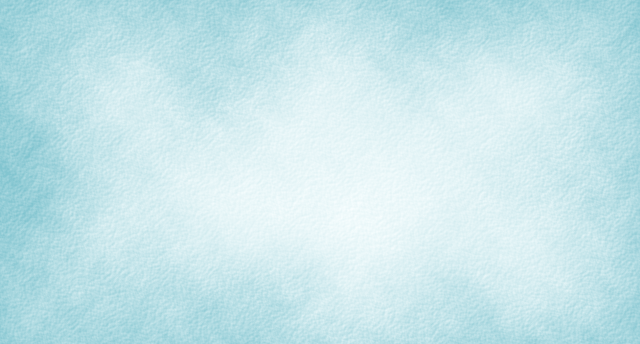
Write a WebGL 2 fragment shader that draws this texture.

```glsl
#version 300 es
precision highp float;
// Pale aqua handmade paper: bright cloudy middle, mottled teal rim, embossed grain.
uniform vec2 u_resolution;
out vec4 outColor;

vec2 hash2(vec2 p) {
    vec3 q = fract(p.xyx * vec3(0.1031, 0.1030, 0.0973));
    q += dot(q, q.yzx + 33.33);
    return fract((q.xx + q.yz) * q.zy);
}

// Cellular noise: distance to the nearest scattered point.
float cells(vec2 p) {
    vec2 cell = floor(p), f = fract(p);
    float nearest = 2.0;
    for (int y = -1; y <= 1; y++)
    for (int x = -1; x <= 1; x++) {
        vec2 o = vec2(x, y);
        vec2 d = o + hash2(cell + o + 50.0) - f;
        nearest = min(nearest, dot(d, d));
    }
    return sqrt(nearest);
}

// Layered, warped sines for soft mottling, roughly -1 to 1.
float mottle(vec2 p) {
    float sum = 0.0, amp = 0.5;
    for (int i = 0; i < 6; i++) {
        p += 0.7 * sin(p.yx * 1.3 + float(i) * 1.7);
        sum += amp * sin(p.x + 0.6) * cos(p.y - 0.4);
        p = mat2(1.44, 1.08, -1.08, 1.44) * p + 2.3;
        amp *= 0.62;
    }
    return sum;
}

// Soft elliptical patch.
float patchAt(vec2 uv, vec2 center, vec2 radii) {
    vec2 d = (uv - center) / radii;
    return exp(-dot(d, d));
}

float paperHeight(vec2 p) {
    vec2 q = p + 0.006 * sin(p.yx * 47.0);
    return 0.9 * cells(q * vec2(62.0, 74.0)) + 0.75 * cells(q.yx * 125.0 + 9.0);
}

void main() {
    vec2 uv = gl_FragCoord.xy / u_resolution;
    vec2 p = gl_FragCoord.xy / u_resolution.y;
    float clouds = mottle(p * 7.0);
    float flecks = mottle(p * 31.0 + 4.0);
    vec2 w = uv + 0.022 * vec2(clouds, mottle(p * 6.0 + 11.0));

    // Broad light in the middle.
    float tone = 0.30 + 0.52 * patchAt(w, vec2(0.53, 0.46), vec2(0.40, 0.48));
    tone += 0.12 * patchAt(w, vec2(0.55, 0.30), vec2(0.08, 0.16));
    tone += 0.16 * patchAt(w, vec2(0.35, 0.38), vec2(0.13, 0.17));
    tone += 0.10 * patchAt(w, vec2(0.65, 0.46), vec2(0.12, 0.22));
    tone += 0.12 * patchAt(w, vec2(0.53, 0.83), vec2(0.07, 0.14));
    tone += 0.10 * patchAt(w, vec2(0.47, 0.66), vec2(0.12, 0.12));
    tone += 0.26 * patchAt(w, vec2(0.82, 0.73), vec2(0.13, 0.18));
    tone += 0.24 * patchAt(w, vec2(0.20, 0.73), vec2(0.10, 0.18));
    tone += 0.23 * patchAt(w, vec2(0.84, 0.24), vec2(0.13, 0.20));
    tone += 0.14 * patchAt(w, vec2(0.15, 0.38), vec2(0.08, 0.18));
    tone += 0.08 * patchAt(w, vec2(0.56, 0.08), vec2(0.10, 0.15));

    // Washes of deeper colour.
    tone -= 0.17 * patchAt(w, vec2(0.33, 0.77), vec2(0.08, 0.13));
    tone -= 0.12 * patchAt(w, vec2(0.69, 0.93), vec2(0.12, 0.12));
    tone -= 0.15 * patchAt(w, vec2(0.39, 0.09), vec2(0.10, 0.12));
    tone -= 0.08 * patchAt(w, vec2(0.74, 0.15), vec2(0.06, 0.10));
    tone -= 0.16 * patchAt(w, vec2(0.05, 0.50), vec2(0.06, 0.25));

    // Rim shading on all four sides, heaviest at the left.
    tone -= 0.19 * exp(-w.x * 18.0) + 0.13 * exp((w.x - 1.0) * 22.0);
    tone -= 0.08 * exp(-w.y * 18.0) + 0.10 * exp((w.y - 1.0) * 16.0);
    tone = 0.58 + (tone - 0.58) * 1.12;

    // Mottling fades where the sheet is brightest.
    float fade = 1.0 - smoothstep(0.45, 1.0, tone);
    tone += clouds * (0.04 + 0.05 * fade) + flecks * (0.03 + 0.09 * fade);

    // Grain lit from the upper left.
    vec2 e = vec2(-0.0022, 0.0022);
    float relief = paperHeight(p + e) - paperHeight(p - e);
    tone += relief * (0.10 + 0.13 * fade);

    tone = clamp(tone, -0.1, 1.08);
    vec3 teal = vec3(0.55, 0.79, 0.83);
    vec3 paleIce = vec3(0.94, 0.98, 0.985);
    outColor = vec4(mix(teal, paleIce, tone), 1.0);
}
```
